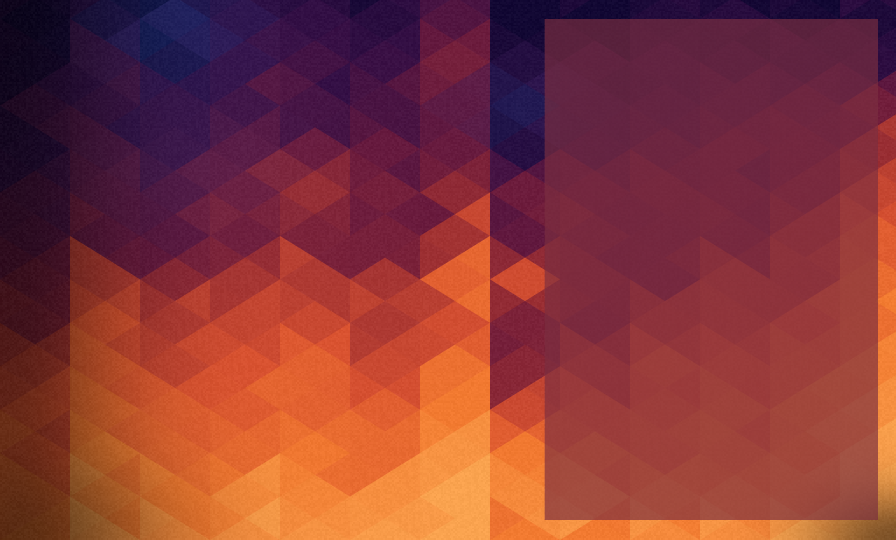
This background is drawn by a WebGL 2 fragment shader. Its source:

```glsl
#version 300 es
precision highp float;
// A mosaic of triangles and diamonds that warms from navy at the top to amber below,
// with a translucent plum panel at the right. Each cell takes its colour from a heat
// value found at its centre: a ridge per column, a few soft glows, and hashed variation.

#define GRID vec2(12.8, 12.43)
#define SAMPLES 3
#define SMALL_VARIATION 0.075
#define LARGE_VARIATION 0.085
#define RIDGE_STEP 0.11
#define GRAIN 0.035
#define PANEL_MIN vec2(0.608, 0.037)
#define PANEL_MAX vec2(0.980, 0.965)
#define PANEL_COLOR vec3(0.48, 0.18, 0.25)
#define PANEL_ALPHA 0.67

uniform vec2 u_resolution;
out vec4 fragColor;

// Left and right height of the dark-to-warm edge in each column
const vec2 RIDGES[13] = vec2[13](
    vec2(4.8, 4.8), vec2(7.0, 6.0), vec2(5.8, 5.8), vec2(6.0, 7.0), vec2(7.0, 6.0),
    vec2(6.2, 6.2), vec2(7.0, 8.0), vec2(3.0, 4.0), vec2(4.8, 4.8), vec2(5.8, 5.8),
    vec2(7.0, 6.0), vec2(7.0, 8.0), vec2(9.0, 10.0));

// Local heat: centre, radius, strength
const vec4 GLOWS[8] = vec4[8](
    vec4(7.45, 6.1, 0.75, 0.33), vec4(7.45, 8.0, 0.65, 0.16),
    vec4(7.5, 1.2, 1.5, 0.22), vec4(6.4, 10.8, 1.1, 0.11),
    vec4(4.4, 8.1, 0.8, 0.14), vec4(12.6, 11.6, 1.5, -0.22),
    vec4(5.4, 9.0, 0.7, 0.09), vec4(8.5, 8.0, 0.8, 0.12));

const vec3 PALETTE[7] = vec3[7](
    vec3(0.07, 0.03, 0.20), vec3(0.21, 0.06, 0.27), vec3(0.40, 0.10, 0.24),
    vec3(0.60, 0.18, 0.20), vec3(0.85, 0.32, 0.19), vec3(0.95, 0.48, 0.19),
    vec3(0.98, 0.64, 0.31));

float hash(vec2 p) {
    return fract(sin(dot(p, vec2(127.1, 311.7))) * 43758.5453);
}

float glow(vec2 p, vec2 center, float radius) {
    vec2 d = (p - center) / radius;
    return exp(-dot(d, d));
}

vec3 heatColor(float heat) {
    float t = clamp(heat, 0.0, 0.999) * 6.0;
    int i = int(t);
    return mix(PALETTE[i], PALETTE[i + 1], fract(t));
}

vec3 mosaic(vec2 uv) {
    vec2 p = uv * GRID;
    float column = clamp(floor(p.x), 0.0, 12.0);
    float u = p.x - column;

    // Two families of diagonals cut every column into cells
    vec2 diagonal = vec2(p.y + u, p.y - u);
    vec2 cell = floor(diagonal);
    float side = cell.x - cell.y;
    vec2 local = vec2(0.5 + (side - 1.0) / 3.0, (cell.x + cell.y + 1.0) * 0.5);
    vec2 center = vec2(column + local.x, local.y);

    // Heat rises below the ridge
    vec2 ridge = RIDGES[int(column)];
    float depth = mix(ridge.x, ridge.y, local.x) - local.y;
    float heat = 0.42 + depth * (depth > 0.0 ? 0.060 : 0.052);
    heat += RIDGE_STEP * step(0.0, depth);
    for (int i = 0; i < 8; i++) {
        heat += GLOWS[i].w * glow(center, GLOWS[i].xy, GLOWS[i].z);
    }

    // Fine cells over larger slanted facets
    vec2 facet = floor((cell + mod(column, 2.0)) * 0.5);
    heat += SMALL_VARIATION * (hash(cell + column * 17.0) - 0.5);
    heat += LARGE_VARIATION * (hash(facet + column * 29.0 + 5.0) - 0.5);
    vec3 color = heatColor(heat);

    // Cool blue patches near the top
    float blue = glow(center, vec2(2.4, 11.8), 1.1) + 0.6 * glow(center, vec2(7.4, 10.0), 0.8);
    blue += 0.35 * glow(center, vec2(2.5, 8.8), 1.8);
    color += vec3(-0.03, 0.09, 0.14) * blue;

    // Shade along the left side and the lower right corner
    float shade = 1.0 - 0.53 * exp(-uv.x * uv.x / 0.018);
    shade *= 1.0 - 0.25 * glow(uv, vec2(0.08, 0.0), 0.14);
    shade *= 1.0 - 0.5 * glow(uv, vec2(1.0, 0.0), 0.09);
    return color * shade;
}

vec3 scene(vec2 uv) {
    vec2 inside = step(PANEL_MIN, uv) * step(uv, PANEL_MAX);
    return mix(mosaic(uv), PANEL_COLOR, PANEL_ALPHA * inside.x * inside.y);
}

void main() {
    // Average a grid of samples for smooth edges
    vec3 color = vec3(0.0);
    for (int j = 0; j < SAMPLES; j++) {
        for (int i = 0; i < SAMPLES; i++) {
            vec2 offset = (vec2(i, j) + 0.5) / float(SAMPLES) - 0.5;
            color += scene((gl_FragCoord.xy + offset) / u_resolution);
        }
    }
    color /= float(SAMPLES * SAMPLES);

    // Fine film grain, softer on the panel
    vec2 uv = gl_FragCoord.xy / u_resolution;
    vec2 inside = step(PANEL_MIN, uv) * step(uv, PANEL_MAX);
    float grain = hash(floor(uv * vec2(512.0, 308.0))) - 0.5;
    color += GRAIN * grain * (1.0 - PANEL_ALPHA * inside.x * inside.y);
    fragColor = vec4(clamp(color, 0.0, 1.0), 1.0);
}
```
